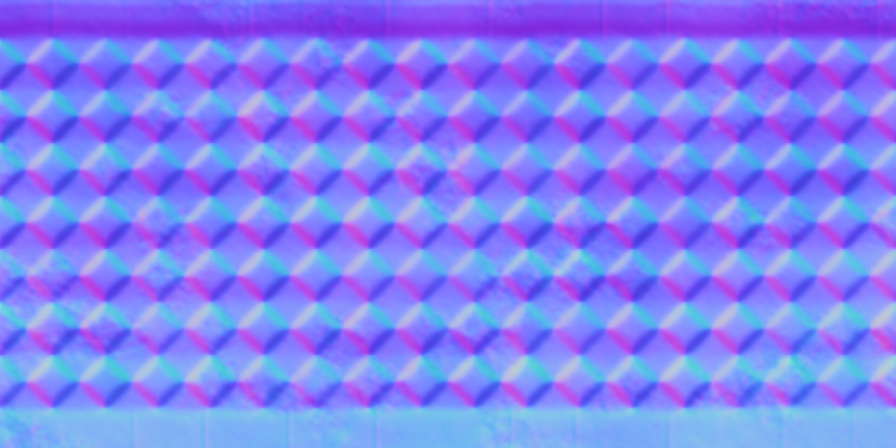
This texture map is drawn by a Shadertoy shader. Its source:

```glsl
// Tangent-space normal map of a studded wall panel: 17 by 7 soft raised
// diamonds between two plain stone borders. Slopes from the studs, borders,
// seams and worn stone are summed, then encoded as a colour.

float hash(vec2 p) {
    vec3 q = fract(vec3(p.xyx) * 0.1031);
    q += dot(q, q.yzx + 33.33);
    return fract((q.x + q.y) * q.z);
}

float noise(vec2 p) {
    vec2 i = floor(p), f = fract(p);
    f = f * f * f * (f * (f * 6.0 - 15.0) + 10.0);
    return mix(mix(hash(i), hash(i + vec2(1, 0)), f.x),
               mix(hash(i + vec2(0, 1)), hash(i + vec2(1, 1)), f.x), f.y);
}

float fbm(vec2 p) {
    float sum = 0.0, amp = 0.5;
    for (int i = 0; i < 3; i++) {
        sum += amp * noise(p);
        p = mat2(1.6, 1.2, -1.2, 1.6) * p + 7.3;
        amp *= 0.45;
    }
    return sum;
}

// Slope of the raised diamonds; g counts studs across and down.
vec2 studSlope(vec2 g) {
    vec2 id = floor(g + vec2(0.5, 0.0));
    vec2 f = g - id - vec2(0.0, 0.5);
    float d = abs(f.x) + abs(f.y) - 0.5;
    // The bevel peaks just inside the rim and bleeds into the hollow.
    float t = (d + 0.04) / (d < -0.04 ? 0.16 : 0.15);
    float bevel = exp(-t * t) * mix(0.75, 1.15, hash(id + 3.0));
    // Facing holds up to the tips, so the rims run on as straight diagonals.
    vec2 facing = sin(6.2832 * f) * 2.6;
    facing /= sqrt(1.0 + facing * facing);
    vec2 dome = f * (1.0 - smoothstep(-0.3, 0.15, d));
    vec2 tilt = (vec2(hash(id + 11.0), hash(id + 29.0)) - 0.5)
              * (1.0 - smoothstep(-0.15, 0.0, d));
    // Hollows are shallow bowls: downward at the top, upward at the bottom.
    float bowl = sin(6.2832 * f.y) * smoothstep(-0.05, 0.25, d);
    return facing * bevel * vec2(-0.5, 0.55) + dome * vec2(-0.3, 0.8)
         + vec2(0.0, 0.14 * bowl) + 0.16 * tilt;
}

// Sideways slope at the unevenly spaced joints between border blocks.
float seamSlope(float x, float seed) {
    float u = x * 5.0, i = floor(u), h = hash(vec2(i, seed));
    float t = (u - i - 0.2 - 0.6 * h) / 0.035;
    return t * exp(-t * t) * mix(0.1, 0.35, hash(vec2(seed, i)));
}

// Slope of soft dents, deeper inside scattered worn patches.
vec2 wearSlope(vec2 p) {
    float e = 0.005;
    float h = fbm(p * 17.0);
    vec2 grad = vec2(fbm((p + vec2(e, 0)) * 17.0), fbm((p + vec2(0, e)) * 17.0)) - h;
    float worn = smoothstep(0.5, 0.8, noise(p * 8.0 + 40.0));
    return grad / e * mix(0.004, 0.013, worn);
}

void mainImage(out vec4 fragColor, in vec2 fragCoord) {
    vec2 uv = fragCoord / iResolution.xy;
    vec2 p = fragCoord / iResolution.y;

    // Field of studs, leaning gradually from top to bottom
    vec2 slope = studSlope(vec2(uv.x * 17.0, (uv.y - 0.0885) / 0.829 * 7.0));
    slope.y += mix(0.2, -0.18, uv.y);

    // Borders: the lower faces up, the upper faces down
    float y = uv.y + 0.008 * (noise(p * vec2(14.0, 3.0)) - 0.5);
    float lower = 1.0 - smoothstep(0.068, 0.1, y);
    float upper = smoothstep(0.9, 0.932, y);
    float lowerLip = exp(-pow((y - 0.078) / 0.018, 2.0));
    float upperLip = exp(-pow((y - 0.937) / 0.02, 2.0));
    vec2 lowerSlope = vec2(-0.04 + seamSlope(p.x, 5.0), 0.4 + 0.18 * lowerLip);
    vec2 upperSlope = vec2(0.03 + seamSlope(p.x, 17.0),
        -0.4 - 0.42 * upperLip + 0.32 * smoothstep(0.98, 1.0, y));
    slope = mix(slope, lowerSlope, lower);
    slope = mix(slope, upperSlope, upper);

    // Worn stone and broad unevenness
    slope += wearSlope(p);
    slope += 0.22 * (vec2(noise(p * 5.0), noise(p * 5.0 + 19.0)) - 0.5);

    fragColor = vec4(0.5 + 0.5 * normalize(vec3(slope, 1.0)), 1.0);
}
```
